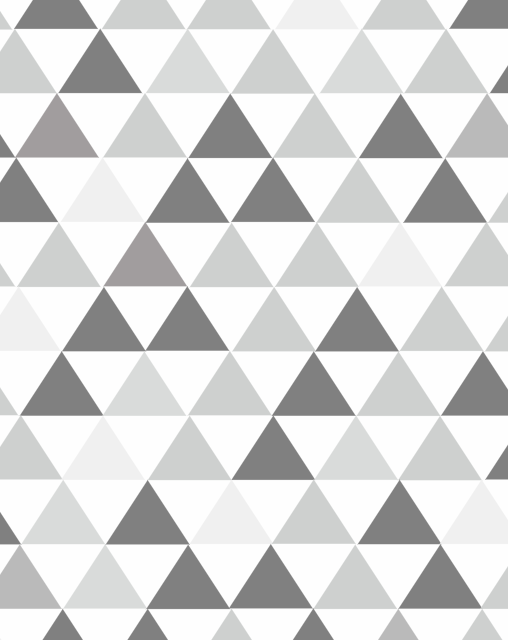
This pattern is drawn by a WebGL 1 fragment shader. Its source:

```glsl
precision highp float;

// Staggered rows of upright grey triangles on a near-white ground.
// Each triangle is a distance function placed on a slightly drifting grid;
// a hash nudges it and picks its grey from a weighted set of tones.

uniform vec2 u_resolution;

// Lengths are fractions of the canvas height.
const float ROW_HEIGHT = 0.1006;
const float ROW_SHIFT = 0.547;    // part of the first row cut off by the top
const float HALF_BASE = 0.0655;
const vec3 GROUND = vec3(0.996);

float hash(vec2 cell) {
  vec3 q = fract(vec3(cell.xyx) * vec3(0.1031, 0.1030, 0.0973));
  q += dot(q, q.yzx + 33.33);
  return fract((q.x + q.y) * q.z);
}

// Column spacing tightens a little from row to row.
float spacingOf(float row) {
  return 0.1354 - 0.0005 * row;
}

// Centre of the first column; odd rows start half a step to the left.
float startOf(float row) {
  return 0.0885 + 0.0011 * row - 0.066 * mod(row, 2.0);
}

// Signed distance to a triangle with its apex at the origin, pointing up
// while y grows downwards.
float triangleDistance(vec2 p, float halfBase, float height) {
  vec2 sideNormal = normalize(vec2(height, -halfBase));
  return max(dot(vec2(abs(p.x), p.y), sideNormal), p.y - height);
}

// An evenly spread sequence, loosened by noise, keeps the tones balanced.
vec3 toneOf(vec2 cell) {
  float index = cell.x + 7.0 * cell.y;
  float pick = fract(0.618034 * index + 0.35 * hash(cell + 11.0));
  if (pick < 0.43) return vec3(0.500);
  if (pick < 0.81) return vec3(0.808, 0.816, 0.812);
  if (pick < 0.89) return vec3(0.851, 0.859, 0.855);
  if (pick < 0.955) return vec3(0.940);
  if (pick < 0.975) return vec3(0.730);
  return vec3(0.631, 0.616, 0.620);
}

// Paints one triangle over the colour below it.
vec3 paintCell(vec3 below, vec2 p, vec2 cell, float softness) {
  vec2 nudge = vec2(hash(cell + 3.0), hash(cell + 7.0)) - 0.5;
  vec2 apex = vec2(startOf(cell.y) + cell.x * spacingOf(cell.y),
                   (cell.y - ROW_SHIFT) * ROW_HEIGHT);
  apex += nudge * vec2(0.005, 0.0015);
  float d = triangleDistance(p - apex, HALF_BASE, ROW_HEIGHT);
  float coverage = 1.0 - smoothstep(-softness, softness, d);
  return mix(below, toneOf(cell), coverage);
}

void main() {
  vec2 p = gl_FragCoord.xy / u_resolution.y;
  p.y = 1.0 - p.y;
  float softness = 0.75 / u_resolution.y;
  float nearestRow = floor(p.y / ROW_HEIGHT + ROW_SHIFT);

  // Neighbouring cells are included so that soft edges stay whole.
  vec3 colour = GROUND;
  for (int j = -1; j <= 1; j++) {
    float row = nearestRow + float(j);
    float column = floor((p.x - startOf(row)) / spacingOf(row) + 0.5);
    for (int i = -1; i <= 1; i++) {
      colour = paintCell(colour, p, vec2(column + float(i), row), softness);
    }
  }
  gl_FragColor = vec4(colour, 1.0);
}
```
